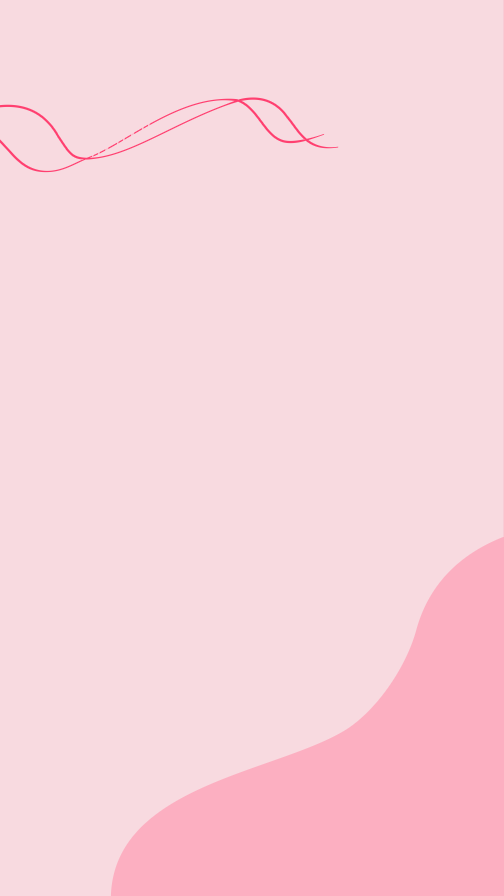
Give the GLSL for this background, as a WebGL 2 fragment shader.

```glsl
#version 300 es
precision highp float;
// Pale pink backdrop with a rosy wave in the lower right and two thin twisting ribbons.

uniform vec2 u_resolution;
out vec4 fragColor;

const vec3 BLUSH = vec3(0.973, 0.855, 0.878);
const vec3 ROSE = vec3(0.988, 0.686, 0.757);
const vec3 CRIMSON = vec3(1.0, 0.25, 0.44);

vec2 bezier(vec2 a, vec2 b, vec2 c, vec2 d, float t) {
  float s = 1.0 - t;
  return s * s * s * a + 3.0 * s * s * t * b + 3.0 * s * t * t * c + t * t * t * d;
}

vec2 bezierTangent(vec2 a, vec2 b, vec2 c, vec2 d, float t) {
  float s = 1.0 - t;
  return s * s * (b - a) + 2.0 * s * t * (c - b) + t * t * (d - c);
}

// Signed distance above a curve whose x grows with t, found by bisection.
float aboveCurve(vec2 p, vec2 a, vec2 b, vec2 c, vec2 d) {
  float t = 0.5;
  float stride = 0.25;
  for (int i = 0; i < 16; i++) {
    t += bezier(a, b, c, d, t).x < p.x ? stride : -stride;
    stride *= 0.5;
  }
  vec2 tangent = bezierTangent(a, b, c, d, t);
  return (p.y - bezier(a, b, c, d, t).y) * tangent.x / length(tangent);
}

// Wave edge, with the axes swapped so that height drives the curve.
float waveDistance(vec2 p) {
  vec2 q = p.yx;
  vec2 shoulder = vec2(33.1, 68.8);
  vec2 bend = vec2(52.8, 82.6);
  if (q.x < shoulder.x)
    return aboveCurve(q, vec2(0.0, 22.0), vec2(22.2, 22.7), vec2(24.5, 55.1), shoulder);
  if (q.x < bend.x)
    return aboveCurve(q, shoulder, vec2(37.0, 74.8), vec2(45.4, 80.6), bend);
  return aboveCurve(q, bend, vec2(61.6, 85.0), vec2(67.8, 91.0), vec2(71.3, 100.0));
}

// Ribbon that starts high at the left edge.
float upperRibbon(vec2 p) {
  vec2 k1 = vec2(11.57, 150.7);
  vec2 k2 = vec2(17.36, 146.3);
  vec2 k3 = vec2(47.45, 157.87);
  vec2 k4 = vec2(56.94, 154.63);
  if (p.x < k1.x) return aboveCurve(p, vec2(0.0, 156.7), vec2(5.1, 157.2), vec2(9.0, 155.3), k1);
  if (p.x < k2.x) return aboveCurve(p, k1, vec2(13.9, 147.2), vec2(14.35, 146.3), k2);
  if (p.x < k3.x) return aboveCurve(p, k2, vec2(25.7, 146.5), vec2(34.7, 153.7), k3);
  if (p.x < k4.x) return aboveCurve(p, k3, vec2(51.4, 158.8), vec2(54.6, 157.9), k4);
  return aboveCurve(p, k4, vec2(59.5, 151.6), vec2(60.9, 147.7), vec2(67.13, 148.6));
}

// Ribbon that starts low at the left edge.
float lowerRibbon(vec2 p) {
  vec2 k1 = vec2(9.26, 143.75);
  vec2 k2 = vec2(17.36, 146.4);
  vec2 k3 = vec2(47.0, 157.9);
  vec2 k4 = vec2(55.56, 150.0);
  if (p.x < k1.x) return aboveCurve(p, vec2(0.0, 149.8), vec2(2.8, 147.0), vec2(4.6, 143.75), k1);
  if (p.x < k2.x) return aboveCurve(p, k1, vec2(12.5, 143.75), vec2(14.8, 145.4), k2);
  if (p.x < k3.x) return aboveCurve(p, k2, vec2(24.8, 149.1), vec2(35.9, 159.3), k3);
  if (p.x < k4.x) return aboveCurve(p, k3, vec2(50.9, 156.7), vec2(52.3, 151.4), k4);
  return aboveCurve(p, k4, vec2(57.4, 149.1), vec2(60.6, 149.8), vec2(64.35, 151.16));
}

float edge(float distance, float pixel) {
  return clamp(distance / pixel + 0.5, 0.0, 1.0);
}

// Half width: slim between two places, tapering to the tip.
float ribbonWidth(float x, float slimFrom, float slimTo, float tip) {
  float slim = smoothstep(slimFrom, slimFrom + 5.0, x) * (1.0 - smoothstep(slimTo - 5.0, slimTo, x));
  return mix(0.22, 0.12, slim) * mix(1.0, 0.35, smoothstep(tip - 6.0, tip, x));
}

// Pixel coverage of a stroke, cut off at its tip.
float stroke(float d, float halfWidth, float x, float tip, float pixel) {
  return (edge(d + halfWidth, pixel) - edge(d - halfWidth, pixel)) * edge(tip - x, pixel);
}

// Uneven breaks in the slim stretch of a ribbon.
float dashes(float x, float from, float to) {
  float phase = fract(0.6 * x + 0.2 * sin(1.3 * x));
  float gap = smoothstep(0.68, 0.76, phase) * (1.0 - smoothstep(0.92, 1.0, phase));
  return 1.0 - 0.8 * gap * step(from, x) * step(x, to);
}

void main() {
  // Percent of the canvas width, origin at the lower left.
  vec2 p = 100.0 * gl_FragCoord.xy / u_resolution.x;
  float pixel = 100.0 / u_resolution.x;

  vec3 color = mix(BLUSH, ROSE, edge(waveDistance(p), pixel));

  float upper = stroke(upperRibbon(p), ribbonWidth(p.x, 15.0, 49.0, 67.1), p.x, 67.1, pixel);
  float lower = stroke(lowerRibbon(p), ribbonWidth(p.x, 5.0, 48.0, 64.3), p.x, 64.3, pixel);
  lower *= dashes(p.x, 18.0, 31.0);
  color = mix(color, CRIMSON, max(upper, lower));

  fragColor = vec4(color, 1.0);
}
```
